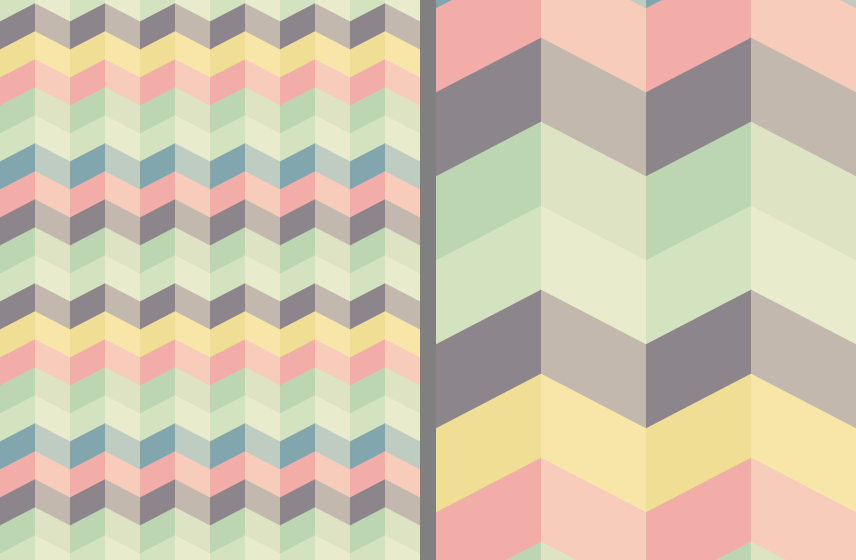
Left, the full canvas; right, a detail of the centre.
A WebGL 1 fragment shader for this pattern:

```glsl
precision highp float;

// Pastel chevron stripes: six zigzags across, two runs of ten bands down.
// A triangle wave shifts the band coordinate; rising faces take a deep tone
// and falling faces a pale one, so the stripes look folded.

uniform vec2 u_resolution;

// Deep or pale tone of one band; the sequence repeats every ten bands.
vec3 bandColour(float index, float pale) {
  float k = mod(index + 0.5, 10.0);
  vec3 grey   = mix(vec3(0.55, 0.52, 0.55), vec3(0.76, 0.72, 0.68), pale);
  vec3 yellow = mix(vec3(0.94, 0.87, 0.58), vec3(0.97, 0.90, 0.66), pale);
  vec3 pink   = mix(vec3(0.95, 0.68, 0.66), vec3(0.97, 0.80, 0.73), pale);
  vec3 green  = mix(vec3(0.74, 0.84, 0.70), vec3(0.87, 0.89, 0.77), pale);
  vec3 mint   = mix(vec3(0.83, 0.89, 0.75), vec3(0.91, 0.92, 0.80), pale);
  vec3 blue   = mix(vec3(0.51, 0.65, 0.68), vec3(0.75, 0.80, 0.76), pale);
  if (k < 1.0) return grey;
  if (k < 2.0) return yellow;
  if (k < 3.0) return pink;
  if (k < 4.0) return green;
  if (k < 5.0) return mint;
  if (k < 6.0) return blue;
  if (k < 7.0) return pink;
  if (k < 8.0) return grey;
  if (k < 9.0) return green;
  return mint;
}

// One-pixel ramp across an edge at zero.
float softStep(float d, float pixel) {
  return clamp(d / pixel + 0.5, 0.0, 1.0);
}

void main() {
  vec2 uv = gl_FragCoord.xy / u_resolution;
  vec2 pixel = vec2(6.0, 20.0) / u_resolution;

  // Folds: peaks at mid-cell, valleys at the cell borders.
  float cell = fract(uv.x * 6.0);
  float drop = abs(2.0 * cell - 1.0);
  float pale = softStep(abs(fract(cell + 0.25) - 0.5) - 0.25, pixel.x);

  // Bands counted downward, bent by the zigzag.
  float band = (1.0 - uv.y) * 20.0 - 0.115 - 0.65 * drop;
  float edge = floor(band + 0.5);
  float below = softStep(band - edge, pixel.y * 1.2);

  vec3 colour = mix(bandColour(edge - 1.0, pale), bandColour(edge, pale), below);
  gl_FragColor = vec4(colour, 1.0);
}
```
